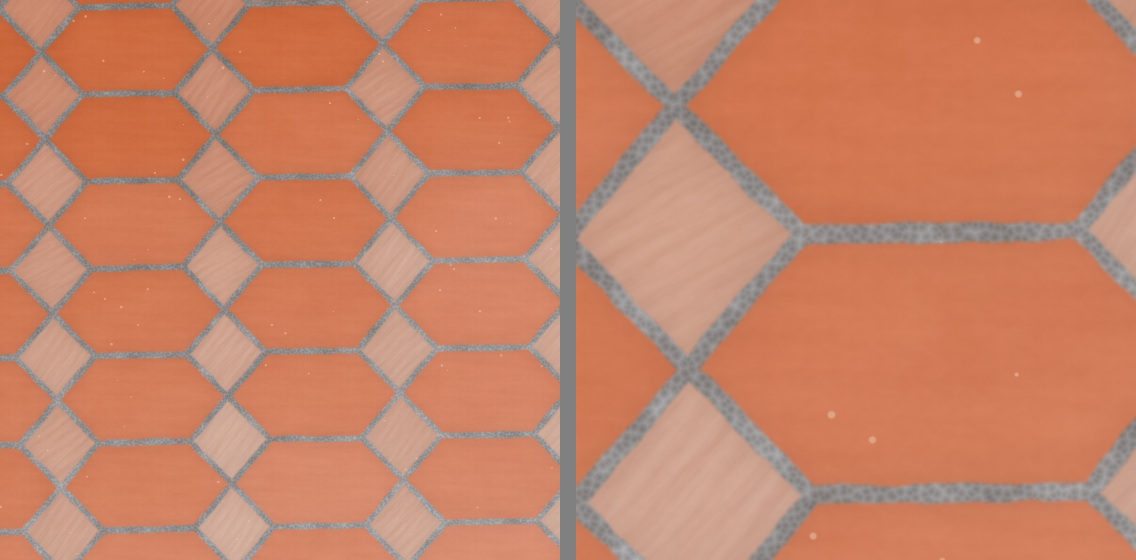
Left: the whole. Right: its middle third, enlarged.
Give the GLSL for this texture, as a WebGL 2 fragment shader.

```glsl
#version 300 es
precision highp float;
// Terracotta floor: stacked elongated hexagons and small diamonds in worn grey joints.

uniform vec2 u_resolution;
out vec4 fragColor;

// Lattice: one node, and the steps to the next column and the next row
const vec2 NODE = vec2(0.393, 0.603);
const vec2 COLUMN_STEP = vec2(0.306, 0.0065);
const vec2 ROW_STEP = vec2(-0.0073, 0.1557);
const vec2 DIAMOND_HALF = vec2(0.0715, 0.0778);

const float JOINT_HALF = 0.0052;
const float EDGE_SOFT = 0.0016;
const float WARP = 0.0022;

const vec3 HEX_DEEP = vec3(0.80, 0.405, 0.235);
const vec3 HEX_PALE = vec3(0.85, 0.555, 0.445);
const vec3 DIAMOND_DEEP = vec3(0.79, 0.54, 0.435);
const vec3 DIAMOND_PALE = vec3(0.825, 0.685, 0.62);
const vec3 GROUT_DARK = vec3(0.43, 0.42, 0.41);
const vec3 GROUT_LIGHT = vec3(0.69, 0.695, 0.71);
const vec3 SPECK = vec3(0.93, 0.76, 0.66);

float hash(vec2 p) {
    return fract(sin(dot(p, vec2(127.1, 311.7))) * 43758.55);
}

// Cellular noise: distance to the nearest point, and that point's random value
vec2 cellular(vec2 p) {
    vec2 base = floor(p), best = vec2(9.0, 0.0);
    for (int y = -1; y <= 1; y++)
    for (int x = -1; x <= 1; x++) {
        vec2 cell = base + vec2(x, y);
        float d = length(cell + vec2(hash(cell), hash(cell + 57.0)) - p);
        if (d < best.x) best = vec2(d, hash(cell + 113.0));
    }
    return best;
}

// Layered sines, roughly -1 to 1
float waves(vec2 p) {
    float sum = 0.0, amp = 0.5;
    for (int i = 0; i < 4; i++) {
        sum += amp * sin(p.x + 1.7 * sin(p.y)) * cos(p.y + 1.3 * sin(p.x * 0.8));
        p = mat2(1.5, 1.1, -1.1, 1.5) * p + 2.3;
        amp *= 0.6;
    }
    return sum;
}

// Pale film, strongest at the bottom and in a patch on the right
float hazeAt(vec2 uv) {
    vec2 patchOffset = (uv - vec2(0.86, 0.62)) / vec2(0.17, 0.2);
    float haze = 0.82 - 0.82 * uv.y + 0.2 * uv.x;
    return clamp(haze + 0.28 * exp(-dot(patchOffset, patchOffset)), 0.0, 1.0);
}

void main() {
    vec2 uv = gl_FragCoord.xy / u_resolution.y;
    float haze = hazeAt(uv);

    // Hand-laid unevenness, broad then fine
    vec2 p = uv + WARP * vec2(waves(uv * 13.0), waves(uv * 13.0 + 40.0));
    p += 0.0011 * vec2(waves(uv * 95.0), waves(uv * 95.0 + 17.0));

    // Offset from the nearest diamond centre, in canvas units
    vec2 lattice = inverse(mat2(COLUMN_STEP, ROW_STEP)) * (p - NODE);
    vec2 diamondId = vec2(round(lattice.x), floor(lattice.y));
    vec2 local = lattice - diamondId - vec2(0.0, 0.5);
    vec2 a = abs(local * vec2(length(COLUMN_STEP), length(ROW_STEP)));

    // Distances to the diamond sides and to the level joint beside it
    float side = (dot(a, DIAMOND_HALF.yx) - DIAMOND_HALF.x * DIAMOND_HALF.y)
               / length(DIAMOND_HALF);
    float level = length(vec2(max(DIAMOND_HALF.x - a.x, 0.0), a.y));
    float joint = min(abs(side), level * 0.93);
    bool isDiamond = side < 0.0;
    vec2 id = isDiamond ? diamondId : vec2(floor(lattice.x), round(lattice.y)) + 31.0;
    float tone = hash(id) - 0.5;

    // Clay: diagonal grain on diamonds, faint level streaks on hexagons
    vec3 tile;
    if (isDiamond) {
        float angle = 0.75 + 0.5 * (hash(id + 9.0) - 0.5);
        vec2 along = vec2(cos(angle), sin(angle));
        vec2 grainUv = vec2(dot(uv, along) * 22.0, dot(uv, vec2(-along.y, along.x)) * 190.0);
        tile = mix(DIAMOND_DEEP, DIAMOND_PALE, clamp(haze + 0.3 * tone, 0.0, 1.0));
        tile += 0.035 * waves(grainUv + id * 5.0) * vec3(0.7, 1.0, 1.1);
    } else {
        tile = mix(HEX_DEEP, HEX_PALE, clamp(haze + 0.22 * tone, 0.0, 1.0));
        tile += 0.012 * waves(uv * vec2(16.0, 130.0) + id * 3.0);
        tile += 0.016 * waves(uv * 24.0 + id) * vec3(0.6, 1.0, 1.0);
    }
    tile += 0.008 * waves(uv * 260.0);
    tile *= 1.0 - 0.1 * (1.0 - 0.5 * haze) * exp(-joint / 0.011);

    // Sparse pale chips
    vec2 chip = cellular(uv * 38.0);
    float chipSize = 0.05 + 0.08 * fract(chip.y * 71.0);
    float chipMask = step(0.9, chip.y) * (1.0 - smoothstep(chipSize * 0.4, chipSize, chip.x));
    tile = mix(tile, SPECK, 0.55 * chipMask);

    // Sandy grout, dirtier where the film is thin
    float grit = cellular(uv * 210.0).x;
    float stain = waves(uv * 42.0 + 8.0);
    float light = 0.28 + 0.42 * haze + 0.28 * stain + 0.5 * (grit - 0.45);
    vec3 grout = mix(GROUT_DARK, GROUT_LIGHT, clamp(light, 0.0, 1.0));

    // Joint width wanders, with a soft smeared edge
    float halfWidth = JOINT_HALF * (1.0 + 0.22 * waves(uv * 31.0 + 3.0));
    float soft = EDGE_SOFT + 0.7 / u_resolution.y;
    float cover = 1.0 - smoothstep(halfWidth - soft, halfWidth + soft, joint);
    fragColor = vec4(mix(tile, grout, cover * 0.95), 1.0);
}
```
